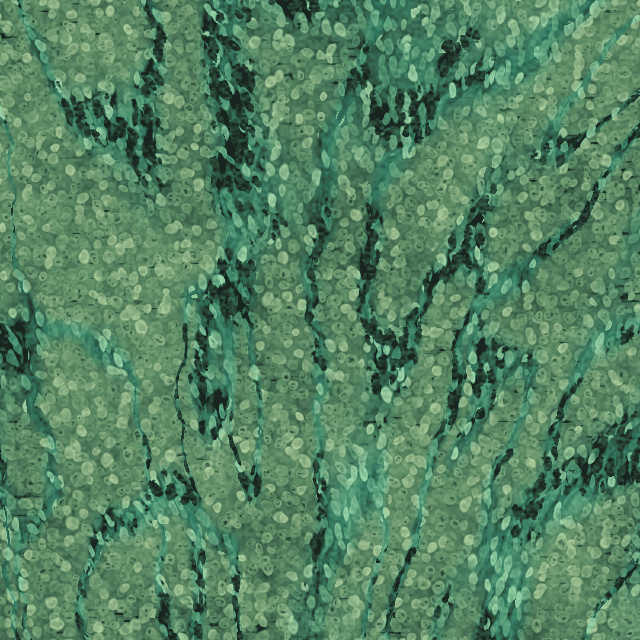
This texture is drawn by a three.js fragment shader. Its source:

```glsl
// Stained tissue section in green: packed soft nuclei in lobules, split by
// leaning teal fibre strands with dark and pale spindle cells. Jittered grids
// draw the cells, warped noise contours the strands, and a tone ramp the colour.

varying vec2 vUv;

const vec3 INK   = vec3(0.09, 0.14, 0.12);
const vec3 DEEP  = vec3(0.19, 0.33, 0.25);
const vec3 SHADE = vec3(0.27, 0.45, 0.34);
const vec3 MID   = vec3(0.35, 0.55, 0.40);
const vec3 LIGHT = vec3(0.47, 0.64, 0.48);
const vec3 PALE  = vec3(0.61, 0.76, 0.58);
const vec3 TEAL_SHIFT = vec3(-0.07, 0.02, 0.04);
const vec3 LOBULE_SHIFT = vec3(0.012, -0.004, -0.008);

const float NUCLEI_ACROSS = 45.0;
const float SPINDLES_ACROSS = 50.0;
const float CYTOPLASM_TONE = 2.6;
const float NUCLEUS_TONE = 3.75;
const float STROMA_TONE = 2.0;
const float GRAIN = 1.3;

float hash(vec2 p) {
  return fract(sin(dot(p, vec2(127.1, 311.7))) * 43758.5453);
}

float noise(vec2 p) {
  vec2 i = floor(p), f = fract(p);
  f = f * f * (3.0 - 2.0 * f);
  return mix(mix(hash(i), hash(i + vec2(1.0, 0.0)), f.x),
             mix(hash(i + vec2(0.0, 1.0)), hash(i + 1.0), f.x), f.y);
}

float fbm(vec2 p) {
  float sum = 0.0, amp = 0.53;
  for (int i = 0; i < 4; i++) {
    sum += amp * noise(p);
    p = p * 2.03 + 17.3;
    amp *= 0.5;
  }
  return sum;
}

// Sideways run of the strands per unit of height; grows to the right.
float lean(float x) {
  return mix(-0.12, 0.55, smoothstep(0.2, 1.0, x));
}

// Coordinates across (x) and along (y) the strands.
vec2 strandSpace(vec2 p) {
  float warp = 0.10 * (fbm(p * 5.0 + 3.0) - 0.5) + 0.02 * (fbm(p * 22.0) - 0.5);
  return vec2(p.x - lean(p.x) * (p.y - 0.5) + warp, p.y);
}

float ridge(vec2 p) {
  return 1.0 - abs(2.0 * noise(p) - 1.0);
}

// Nearest nucleus on a jittered grid: x = distance (1 at its edge), y = its id.
vec2 nearestCell(vec2 p, float across, float seed, vec2 dir, float stretch, float spin) {
  vec2 g = p * across, base = floor(g);
  vec2 best = vec2(9.0, 0.0);
  for (int y = -1; y <= 1; y++) {
    for (int x = -1; x <= 1; x++) {
      vec2 cell = base + vec2(float(x), float(y));
      vec2 key = cell + seed;
      vec2 jitter = vec2(hash(key), hash(key + 41.7)) - 0.5;
      vec2 d = g - cell - 0.5 - 0.8 * jitter;
      float id = hash(key + 83.1), a = spin * (id - 0.5);
      d = mat2(cos(a), sin(a), -sin(a), cos(a)) * d;
      vec2 local = vec2(dot(d, vec2(dir.y, -dir.x)) * sqrt(stretch),
                        dot(d, dir) / sqrt(stretch));
      float dist = length(local) / mix(0.30, 0.50, hash(key + 19.9));
      if (dist < best.x) best = vec2(dist, id);
    }
  }
  return best;
}

// Lays one nucleus layer over a tone: dark halo, pale rim, speckled inside.
float addNuclei(float tone, vec2 cell, float speck, float stroma) {
  float bright = fract(cell.y * 37.0);
  float present = step(cell.y, mix(0.88, 0.45, stroma)) * mix(0.6, 1.0, bright);
  float rim = smoothstep(0.4, 0.75, cell.x);
  float body = NUCLEUS_TONE + 1.3 * (bright * bright * bright - 0.25) + 0.4 * rim;
  body += 0.5 * stroma;
  float plain = max(stroma, step(0.8, bright));
  body -= (1.0 - rim) * (1.0 - plain) * 3.0 * smoothstep(0.55, 0.95, speck);
  tone -= 0.5 * present * (1.0 - smoothstep(0.95, 1.4, cell.x));
  return mix(tone, body, present * (1.0 - smoothstep(0.72, 1.15, cell.x)));
}

vec3 toneRamp(float t) {
  vec3 c = mix(INK, DEEP, clamp(t, 0.0, 1.0));
  c = mix(c, SHADE, clamp(t - 1.0, 0.0, 1.0));
  c = mix(c, MID, clamp(t - 2.0, 0.0, 1.0));
  c = mix(c, LIGHT, clamp(t - 3.0, 0.0, 1.0));
  return mix(c, PALE, clamp(t - 4.0, 0.0, 1.4));
}

void main() {
  vec2 p = vUv;
  vec2 s = strandSpace(p);
  vec2 dir = normalize(vec2(lean(p.x), 1.0));

  // Strands follow mid contours of stretched noise, wider in some patches.
  float ridges = max(ridge(s * vec2(9.0, 2.3) + 5.0), ridge(s * vec2(13.0, 3.0) + 71.0) - 0.03);
  float patchy = noise(s * vec2(5.0, 2.5) + 31.0) + 0.25 * smoothstep(0.3, 0.7, p.x);
  patchy = smoothstep(0.4, 0.9, patchy);
  float stroma = smoothstep(mix(0.82, 0.52, patchy), 0.98, ridges);
  float fibre = fbm(s * vec2(95.0, 13.0));

  // Cytoplasm, fibres and dark clefts between cells.
  float broad = fbm(p * 7.0) - 0.5;
  float tone = CYTOPLASM_TONE + 2.2 * (fbm(p * 38.0) - 0.5);
  tone = mix(tone, STROMA_TONE + 4.5 * (fibre - 0.5), stroma) + 1.4 * broad;
  float cleft = smoothstep(0.8, 0.93, noise(vec2(p.x * 42.0, p.y * 170.0)));
  tone -= 2.2 * cleft * (1.0 - stroma) * smoothstep(0.45, 0.7, noise(p * 7.0 + 9.0));

  // Dark net between the spindle cells, gathered in clusters.
  float cluster = smoothstep(0.15, 0.65, stroma) * smoothstep(0.38, 0.62, noise(p * 11.0 + 57.0));
  float net = smoothstep(0.42, 0.68, fbm(s * vec2(75.0, 32.0) + 13.0));
  tone -= 2.4 * cluster * net;

  // Two layers of ragged nuclei, round in lobules and spindle shaped in strands.
  vec2 ragged = p + 0.005 * (vec2(noise(p * 75.0), noise(p * 75.0 + 9.0)) - 0.5);
  float speck = noise(p * vec2(210.0, 320.0));
  float stretch = mix(1.2, 2.3, stroma), spin = mix(3.0, 0.9, stroma);
  vec2 under = nearestCell(ragged, NUCLEI_ACROSS, 7.0, dir, stretch, spin);
  vec2 over = nearestCell(ragged + 0.013, NUCLEI_ACROSS, 151.0, dir, stretch, spin);
  tone = addNuclei(tone, under, speck, stroma);
  tone = addNuclei(tone, over, speck, stroma) + 0.9 * broad;

  // Dark spindle cells inside the clusters.
  vec2 dark = nearestCell(ragged, SPINDLES_ACROSS, 263.0, dir, 2.0, 1.4);
  float size = 1.35 * cluster * step(dark.y, 0.6);
  float ink = 1.0 - smoothstep(size - 0.4, size, dark.x + 0.5 * (speck - 0.5));
  tone = mix(tone, 0.1 + 0.8 * speck, ink * step(0.01, size));

  tone += GRAIN * (noise(p * 200.0 + 77.0) - 0.5);
  vec3 tint = mix(LOBULE_SHIFT, TEAL_SHIFT, stroma) * smoothstep(0.5, 2.0, tone);
  gl_FragColor = vec4(toneRamp(tone) + tint, 1.0);
}
```
